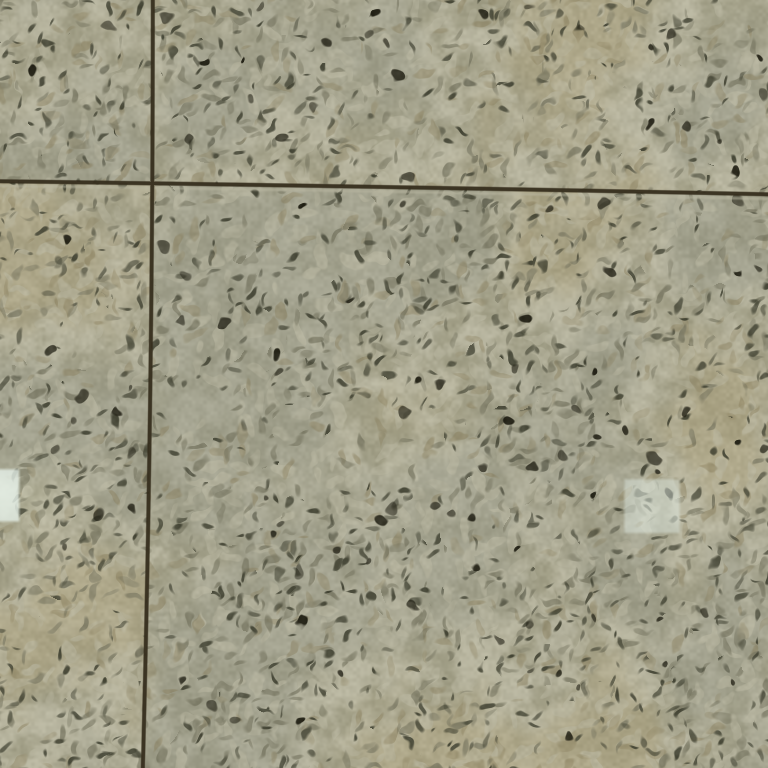
A three.js fragment shader for this texture:

```glsl
// Polished speckled granite slabs with thin dark joints and two soft lamp reflections.
varying vec2 vUv;

const vec3 STONE_MID = vec3(0.625, 0.615, 0.520);
const vec3 STONE_PALE = vec3(0.725, 0.715, 0.630);
const vec3 STONE_WARM = vec3(0.670, 0.630, 0.490);
const vec3 STONE_COOL = vec3(0.590, 0.595, 0.530);
const vec3 GRAIN_GREY = vec3(0.450, 0.445, 0.365);
const vec3 GRAIN_TAN = vec3(0.530, 0.485, 0.350);
const vec3 FLECK_DARK = vec3(0.240, 0.245, 0.185);
const vec3 SPOT_DARK = vec3(0.140, 0.135, 0.090);
const vec3 JOINT_DARK = vec3(0.205, 0.175, 0.110);
const vec3 LAMP_WHITE = vec3(0.850, 0.890, 0.860);

const float JOINT_HALF = 0.0026;
const float EDGE_SOFT = 0.0012;
const float GRAIN_ANGLE = 0.85;
const float WARP = 0.009;

float hash(vec2 p) {
  vec3 q = fract(vec3(p.xyx) * 0.1031);
  q += dot(q, q.yzx + 33.33);
  return fract((q.x + q.y) * q.z);
}

vec2 hash2(vec2 p) {
  return vec2(hash(p + 17.3), hash(p + 71.9));
}

float noise(vec2 p) {
  vec2 i = floor(p);
  vec2 f = fract(p);
  f = f * f * (3.0 - 2.0 * f);
  return mix(mix(hash(i), hash(i + vec2(1.0, 0.0)), f.x),
             mix(hash(i + vec2(0.0, 1.0)), hash(i + 1.0), f.x), f.y);
}

float fbm(vec2 p) {
  float sum = 0.0;
  float gain = 0.53;
  for (int i = 0; i < 4; i++) {
    sum += gain * noise(p);
    p = p * 2.03 + 11.7;
    gain *= 0.5;
  }
  return sum;
}

// Coverage by scattered ellipses; size and slim are in cell units.
float flecks(vec2 p, float cells, float density, float size, float slim, float spread) {
  vec2 g = p * cells;
  vec2 home = floor(g);
  float cover = 0.0;
  for (int y = -1; y <= 1; y++) {
    for (int x = -1; x <= 1; x++) {
      vec2 id = home + vec2(float(x), float(y));
      vec2 q = g - id - hash2(id + cells);
      float angle = GRAIN_ANGLE + (hash(id + 5.1) - 0.5) * spread;
      float c = cos(angle);
      float s = sin(angle);
      q = vec2(c * q.x + s * q.y, c * q.y - s * q.x);
      float radius = size * mix(0.5, 1.15, hash(id + 29.7));
      float d = (length(q / vec2(1.0, slim)) - radius) * slim;
      float soft = EDGE_SOFT * cells;
      float shape = 1.0 - smoothstep(-soft, soft, d);
      cover = max(cover, shape * step(hash(id + 43.3), density) * mix(0.5, 1.0, hash(id + 61.0)));
    }
  }
  return cover;
}

vec3 granite(vec2 p) {
  float patches = fbm(p * 4.5 + 3.0);
  float cluster = smoothstep(0.30, 0.68, fbm(p * 7.0 + 40.0));
  vec2 w = p + WARP * (vec2(noise(p * 85.0), noise(p * 85.0 + 50.0)) - 0.5);

  // Cloudy ground with warm and cool areas
  vec3 col = mix(STONE_MID, STONE_PALE, smoothstep(0.25, 0.72, fbm(p * 32.0)));
  col = mix(col, STONE_WARM, 0.55 * smoothstep(0.50, 0.70, patches));
  col = mix(col, STONE_COOL, 0.50 * smoothstep(0.50, 0.30, patches));

  // Pale, tan and grey grains
  col = mix(col, STONE_PALE, 0.65 * flecks(w + 2.3, 38.0, 0.65, 0.62, 0.42, 2.6));
  col = mix(col, GRAIN_TAN, 0.45 * flecks(w + 4.7, 42.0, 0.28, 0.50, 0.40, 2.4));
  col = mix(col, GRAIN_GREY, 0.70 * flecks(w + 7.1, 46.0, mix(0.20, 0.60, cluster), 0.48, 0.38, 2.2));

  // Dark slivers, then rounder spots
  col = mix(col, FLECK_DARK, 0.90 * flecks(w + 9.9, 54.0, mix(0.12, 0.48, cluster), 0.40, 0.42, 2.4));
  col = mix(col, SPOT_DARK, flecks(w + 13.3, 30.0, 0.11, 0.23, 0.78, 3.0));
  return col + 0.05 * (noise(p * 210.0) - 0.5);
}

// Soft-edged rectangle
float lamp(vec2 p, vec2 halfSize, float soft) {
  vec2 d = smoothstep(halfSize + soft, halfSize - soft, abs(p));
  return d.x * d.y;
}

void main() {
  // Signed distances from the slightly skewed joints
  float down = 1.0 - vUv.y;
  vec2 seam = vec2(vUv.x - 0.199 + 0.013 * down * down,
                   vUv.y - 0.764 + 0.013 * vUv.x + 0.004 * vUv.x * vUv.x);
  vec3 col = granite(vUv + step(0.0, seam) * vec2(3.7, 5.3));

  // Joints with a faint bright lower bevel
  col = mix(col, STONE_PALE, 0.5 * smoothstep(0.0035, 0.0, abs(seam.y + 0.006)));
  vec2 line = 1.0 - smoothstep(JOINT_HALF - EDGE_SOFT, JOINT_HALF + EDGE_SOFT, abs(seam));
  col = mix(col, JOINT_DARK, 0.94 * max(line.x, line.y));

  // Lamp reflections and their halos
  vec2 left = vUv - vec2(0.006, 0.355);
  vec2 right = vUv - vec2(0.849, 0.341);
  col = mix(col, LAMP_WHITE, 0.80 * lamp(left, vec2(0.019, 0.034), 0.003));
  col = mix(col, LAMP_WHITE, 0.48 * lamp(right, vec2(0.036, 0.035), 0.003));
  float halo = exp(-dot(left, left) * 400.0) + 0.6 * exp(-dot(right, right) * 400.0);
  gl_FragColor = vec4(col + 0.07 * halo * LAMP_WHITE, 1.0);
}
```
